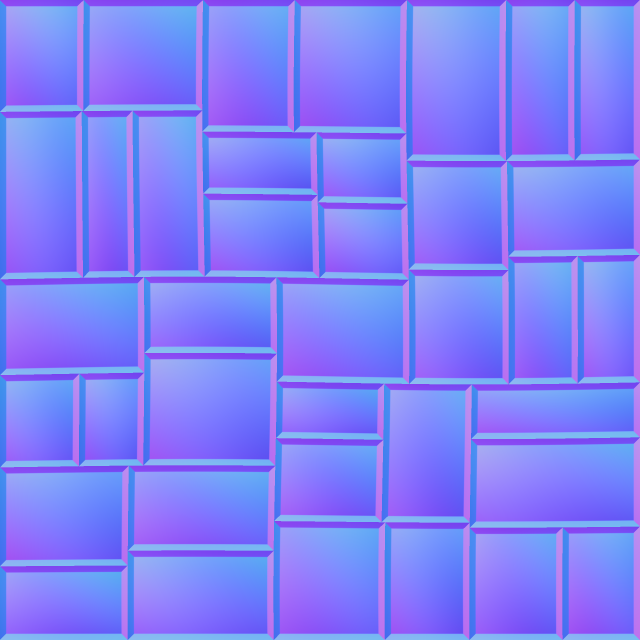
Reproduce this texture map procedurally as a Shadertoy shader.

```glsl
// Tangent-space normal map of bevelled rectangular paving slabs.

#define SEED 3.7                              // layout variation
#define WHEEL_LO vec2(0.430, 0.402)           // central slab of the pinwheel
#define WHEEL_HI vec2(0.637, 0.565)
#define SLAB_AREA vec2(0.027, 0.050)          // range of areas left uncut
#define CUT_RANGE vec2(0.38, 0.62)            // where a cut may fall
#define BEVEL 0.0098                          // bevel width
#define BEVEL_TILT 0.56                       // steepness of the bevels
#define FACE_TILT vec2(-0.27, 0.35)           // hollow of the slab faces
#define FACE_WARP 0.17                        // unevenness of the faces
#define JOINT_SWAY 0.0028                     // skew of the joints
#define SAMPLES 3                             // antialiasing grid

float hash(float id, float salt) {
    return fract(sin(id * 12.9898 + salt * 78.233 + SEED) * 43758.5453);
}

// Four blocks turning around a central slab; returns the block number.
float pinwheel(vec2 p, out vec2 lo, out vec2 hi) {
    vec2 a = WHEEL_LO, b = WHEEL_HI;
    if (p.x < b.x && p.y > b.y) { lo = vec2(0.0, b.y); hi = vec2(b.x, 1.0); return 1.0; }
    if (p.x > b.x && p.y > a.y) { lo = vec2(b.x, a.y); hi = vec2(1.0); return 2.0; }
    if (p.x > a.x && p.y < a.y) { lo = vec2(a.x, 0.0); hi = vec2(1.0, a.y); return 3.0; }
    if (p.x < a.x && p.y < b.y) { lo = vec2(0.0); hi = vec2(a.x, b.y); return 4.0; }
    lo = a;
    hi = b;
    return 5.0;
}

// Cuts the block around p into slabs; returns the slab's id.
float findSlab(vec2 p, out vec2 lo, out vec2 hi) {
    float id = pinwheel(p, lo, hi);
    for (int i = 0; i < 6; i++) {
        vec2 size = hi - lo;
        if (size.x * size.y < mix(SLAB_AREA.x, SLAB_AREA.y, hash(id, 1.0))) break;
        float ratio = mix(CUT_RANGE.x, CUT_RANGE.y, hash(id, 2.0));
        bool cutX = size.x * mix(0.65, 1.5, hash(id, 3.0)) > size.y;
        vec2 cut = lo + size * ratio;
        bool upper = cutX ? p.x > cut.x : p.y > cut.y;
        if (cutX) {
            if (upper) lo.x = cut.x; else hi.x = cut.x;
        } else {
            if (upper) lo.y = cut.y; else hi.y = cut.y;
        }
        id = id * 2.0 + (upper ? 7.0 : 6.0);
    }
    return id;
}

vec3 slabNormal(vec2 p) {
    // Skew the joints slightly, leaving the canvas border straight
    p += JOINT_SWAY * sin(p.yx * vec2(8.0, 7.0) + vec2(1.0, 2.6)) * sin(3.14159 * p);

    vec2 lo, hi;
    float id = findSlab(p, lo, hi);

    // Gently hollow, uneven face
    vec2 c = (p - lo) / (hi - lo) * 2.0 - 1.0;
    vec2 phase = 6.2832 * vec2(hash(id, 4.0), hash(id, 5.0));
    vec2 warped = c + FACE_WARP * sin(2.6 * c.yx + 0.8 * c + phase);
    vec2 lean = 0.08 * (vec2(hash(id, 6.0), hash(id, 7.0)) - 0.5);
    vec2 face = FACE_TILT * warped + lean;

    // Mitred bevel of the nearest side
    vec2 nearSide = min(p - lo, hi - p);
    float d = min(nearSide.x, nearSide.y);
    vec2 side = nearSide.x < nearSide.y ? vec2(sign(c.x), 0.0) : vec2(0.0, -sign(c.y));
    float depth = clamp(d / BEVEL, 0.0, 1.0);
    vec2 bevel = side * BEVEL_TILT * mix(1.06, 0.92, depth) + 0.38 * face;

    vec2 slope = mix(bevel, face, smoothstep(0.92, 1.08, d / BEVEL));
    return vec3(slope, sqrt(max(1.0 - dot(slope, slope), 0.0)));
}

void mainImage(out vec4 fragColor, in vec2 fragCoord) {
    vec3 normal = vec3(0.0);
    for (int j = 0; j < SAMPLES; j++) {
        for (int i = 0; i < SAMPLES; i++) {
            vec2 offset = (vec2(i, j) + 0.5) / float(SAMPLES) - 0.5;
            normal += slabNormal((fragCoord + offset) / iResolution.xy);
        }
    }
    normal /= float(SAMPLES * SAMPLES);
    fragColor = vec4(0.5 + 0.5 * normal, 1.0);
}
```
